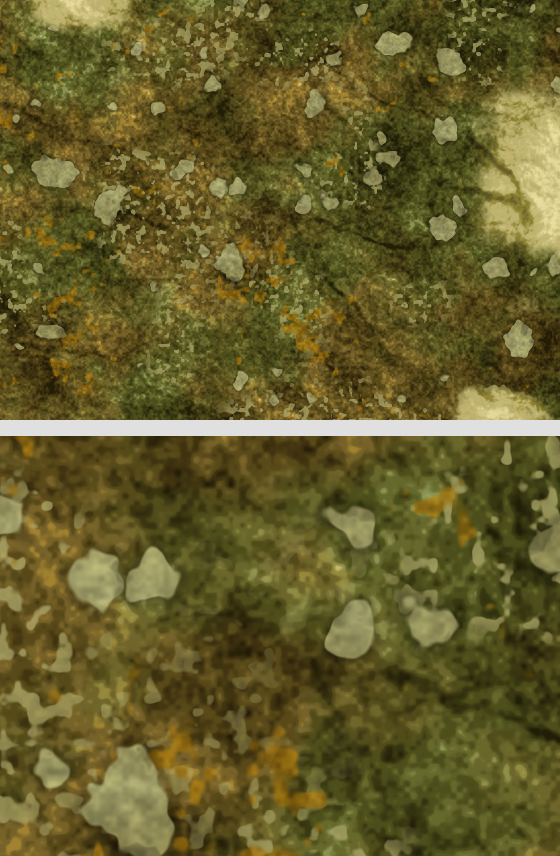
Top, the full canvas; bottom, a detail of the centre.
This texture is drawn by a Shadertoy shader. Its source:

```glsl
// Weathered rock under olive moss, with grey lichen rosettes, pale flecks,
// orange crusts and patches of warm sun. Layered noise drives a tone ramp;
// lichens are jittered discs on a grid, their outlines bent by noise.

const vec3 SOOT  = vec3(0.13, 0.115, 0.03);
const vec3 DARK  = vec3(0.23, 0.21, 0.07);
const vec3 MOSS  = vec3(0.32, 0.30, 0.11);
const vec3 OLIVE = vec3(0.43, 0.40, 0.18);
const vec3 GREY  = vec3(0.58, 0.56, 0.34);
const vec3 OCHRE = vec3(0.58, 0.53, 0.21);
const vec3 PALE  = vec3(0.79, 0.74, 0.47);
const vec3 GLARE = vec3(0.95, 0.90, 0.65);
const vec3 RUST  = vec3(0.60, 0.43, 0.05);

float hash(vec2 p) {
    vec3 q = fract(p.xyx * 0.1031);
    q += dot(q, q.yzx + 33.33);
    return fract((q.x + q.y) * q.z);
}

vec2 hash2(vec2 p) {
    return vec2(hash(p), hash(p + 71.7));
}

// Value noise from -1 to 1
float noise(vec2 p) {
    vec2 i = floor(p), f = fract(p);
    f = f * f * (3.0 - 2.0 * f);
    float low = mix(hash(i), hash(i + vec2(1, 0)), f.x);
    float high = mix(hash(i + vec2(0, 1)), hash(i + vec2(1, 1)), f.x);
    return 2.0 * mix(low, high, f.y) - 1.0;
}

float fbm(vec2 p) {
    float sum = 0.0, amp = 0.5;
    for (int k = 0; k < 5; k++) {
        sum += amp * noise(p);
        p = mat2(1.6, 1.2, -1.2, 1.6) * p + 13.7;
        amp *= 0.55;
    }
    return sum;
}

// Signed distance to scattered oval discs, denser towards the top
float scatter(vec2 p, float cells, float chance, vec2 radii, float seed) {
    vec2 grid = p * cells, home = floor(grid);
    float d = 1.0;
    for (int j = -1; j <= 1; j++)
    for (int i = -1; i <= 1; i++) {
        vec2 cell = home + vec2(i, j);
        vec2 spot = hash2(cell + seed), kind = hash2(cell + seed + 29.0);
        if (kind.x > chance * (0.45 + cell.y / cells)) continue;
        vec2 o = grid - cell - 0.15 - 0.7 * spot;
        float a = 6.283 * hash(cell + seed + 53.0);
        o = mat2(cos(a), sin(a), -sin(a), cos(a)) * o;
        o.x *= mix(1.0, 1.45, spot.x);
        d = min(d, length(o) / cells - mix(radii.x, radii.y, kind.y));
    }
    return d;
}

// Soft elliptical pool of light
float lightPool(vec2 p, vec2 center, vec2 size) {
    return 1.0 - length((p - center) / size);
}

// Dark to light through the rock tones; z is about one deviation per unit
vec3 rockRamp(float z, vec3 highlight) {
    vec3 c = mix(SOOT, DARK, smoothstep(-2.4, -1.1, z));
    c = mix(c, MOSS, smoothstep(-1.2, -0.3, z));
    c = mix(c, OLIVE, smoothstep(-0.2, 0.75, z));
    c = mix(c, highlight, smoothstep(0.9, 1.7, z));
    return mix(c, PALE, smoothstep(1.9, 2.8, z));
}

void mainImage(out vec4 fragColor, in vec2 fragCoord) {
    vec2 p = fragCoord / iResolution.y;
    float soft = max(0.002, 1.0 / iResolution.y);

    // Shared relief and grain
    vec2 bend = vec2(fbm(p * 9.0), fbm(p * 9.0 + 40.0));
    vec2 q = p + 0.035 * bend;
    float body = fbm(q * 13.0 + 5.0);
    float relief = body - fbm((q + vec2(0.006, 0.008)) * 13.0 + 5.0);
    float grain = noise(p * 105.0) + 0.9 * noise(p * 215.0 + 9.0);
    float region = noise(q * 4.0 + 21.0);
    float hue = fbm(q * 5.0 + 60.0);

    // Broken slanting crevices
    float seam = abs(noise(q * vec2(3.5, 6.0) + p.yx * 2.0 + 31.0));
    float crevice = (1.0 - smoothstep(0.0, 0.09, seam)) * smoothstep(0.0, 0.5, noise(p * 6.0 + 3.0));

    // Mossy rock, drifting between green and brown
    float z = 0.7 * region + 1.9 * body + 2.2 * relief + 0.8 * grain - 1.3 * crevice - 0.12;
    vec3 col = rockRamp(z, mix(OCHRE, GREY, smoothstep(-0.2, 0.3, hue)));
    col *= mix(vec3(1.09, 0.96, 0.88), vec3(0.93, 1.03, 0.96), smoothstep(-0.3, 0.3, hue));

    // Clustered pale flecks
    float cluster = smoothstep(0.1, 0.65, noise(q * 7.0 + 80.0));
    float fleck = smoothstep(0.25, 0.6, noise(p * 85.0 + 17.0) + 0.35 * noise(p * 190.0));
    col = mix(col, vec3(0.68, 0.66, 0.42), 0.75 * cluster * fleck);

    // Orange crusts
    float crust = noise(q * 32.0 + 12.0) + 0.5 * noise(p * 90.0) + 0.9 * noise(p * 5.0 + 44.0);
    col = mix(col, RUST * (1.0 + 0.16 * grain), 0.75 * smoothstep(0.95, 1.3, crust));

    // Grey lichen with ragged rims, pits and a faint shadow
    vec2 ragged = vec2(noise(p * 38.0), noise(p * 38.0 + 50.0)) * 0.010
                + vec2(noise(p * 95.0 + 7.0), noise(p * 95.0 + 90.0)) * 0.004;
    float d = min(scatter(p + ragged, 6.2, 0.40, vec2(0.019, 0.055), 3.0),
                  scatter(p + ragged, 13.0, 0.17, vec2(0.008, 0.022), 111.0));
    d += 0.004 * noise(p * 60.0 + 2.0);
    float lichen = smoothstep(soft, -soft, d);
    float pits = smoothstep(0.35, 0.8, noise(p * 48.0 + 33.0) + 0.3 * grain);
    vec3 thallus = mix(GREY, vec3(0.66, 0.66, 0.45), 0.5 + 0.8 * body);
    thallus *= 1.0 + 0.10 * grain + 0.25 * relief - 0.28 * pits;
    col *= 1.0 - 0.22 * smoothstep(0.012, 0.0, d);
    col = mix(col, thallus, 0.92 * lichen);

    // Sun pools at the right edge and in two corners
    float right = iResolution.x / iResolution.y;
    float pool = max(lightPool(p, vec2(right - 0.03, 0.56), vec2(0.23, 0.27)),
                 max(lightPool(p, vec2(right - 0.15, 0.01), vec2(0.13, 0.10)),
                     lightPool(p, vec2(0.19, 1.0), vec2(0.19, 0.10)) - 0.1));
    pool += 0.42 * fbm(p * 8.0 + 70.0);
    float sun = smoothstep(0.0, 0.35, pool);
    float glow = 0.42 + 0.75 * pool + 0.35 * body + 0.9 * relief + 0.09 * grain - 0.6 * crevice;
    vec3 stone = mix(OLIVE, OCHRE, smoothstep(0.0, 0.35, glow));
    stone = mix(stone, PALE, smoothstep(0.35, 0.7, glow));
    stone = mix(stone, GLARE, smoothstep(0.75, 1.25, glow));
    col = mix(col, stone, 0.9 * sun);

    fragColor = vec4(clamp(col, 0.0, 1.0), 1.0);
}
```
